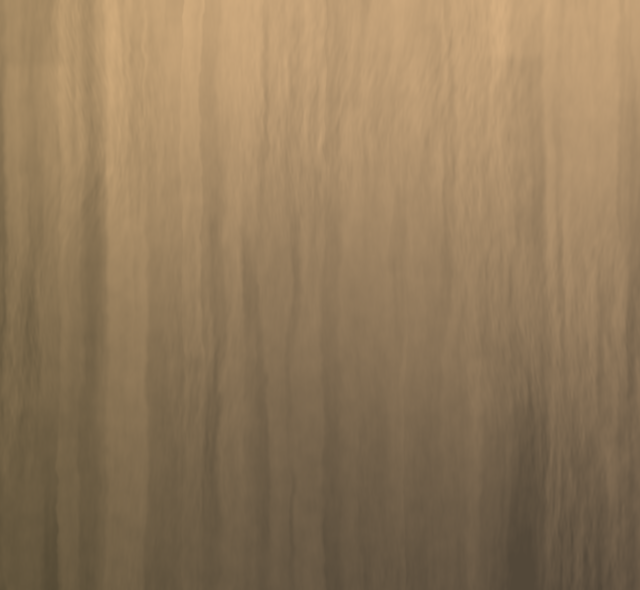
This texture is drawn by a Shadertoy shader. Its source:

```glsl
// Weathered vertical wood boards with soft grain, lit warmly from the top right.
#define BOARDS 11.0        // wide boards across the canvas
#define STRIPS 29.0        // narrow strips across the canvas
#define BOARD_TONE 0.27    // tone difference between boards
#define STRIP_TONE 0.19    // tone difference between strips
#define STREAK_DEPTH 0.13  // darkness of the long stains
#define GRAIN_DEPTH 0.17   // strength of the fine grain
#define RELIEF 0.26        // strength of the raised fibres
#define MOTTLE 0.07        // strength of the faint mottling
#define SHADE_COLOR vec3(0.385, 0.332, 0.252)
#define LIGHT_COLOR vec3(0.790, 0.652, 0.486)

float hash(vec2 p) {
    vec3 q = fract(vec3(p.xyx) * 0.1031);
    q += dot(q, q.yzx + 33.33);
    return fract((q.x + q.y) * q.z);
}

float noise(vec2 p) {
    vec2 i = floor(p), f = fract(p);
    f = f * f * (3.0 - 2.0 * f);
    return mix(mix(hash(i), hash(i + vec2(1, 0)), f.x),
               mix(hash(i + vec2(0, 1)), hash(i + vec2(1, 1)), f.x), f.y);
}

float layeredNoise(vec2 p) {
    return 0.55 * noise(p) + 0.3 * noise(p * 2.1 + 17.0) + 0.15 * noise(p * 4.3 + 41.0);
}

// Tone of one column, changing at butt joints along its length
float columnTone(float column, float y, float seed) {
    float along = y * 1.7 + 5.0 * hash(vec2(column, seed + 3.0));
    float joint = floor(along + 0.5);
    float side = smoothstep(-0.018, 0.018, along - joint);
    float piece = mix(hash(vec2(column, joint + seed)),
                      hash(vec2(column, joint + seed + 1.0)), side);
    return mix(hash(vec2(column, seed + 9.0)), piece, 0.4) - 0.5;
}

// One-dimensional cells with jittered borders of varying softness
float columns(float x, float y, float seed) {
    float k = floor(x + 0.5);
    float border = k + 0.55 * (hash(vec2(k, seed)) - 0.5);
    float softness = mix(0.04, 0.2, hash(vec2(k, seed + 5.0)));
    float side = smoothstep(-softness, softness, x - border);
    return mix(columnTone(k - 1.0, y, seed), columnTone(k, y, seed), side);
}

// Short, slightly slanted fibres
float fibres(vec2 p) {
    float slant = 0.5 * (noise(p * vec2(7.0, 4.0) + 60.0) - 0.5);
    return layeredNoise(vec2((p.x + slant * 0.12) * 62.0, p.y * 17.0));
}

void mainImage(out vec4 fragColor, in vec2 fragCoord) {
    vec2 uv = fragCoord / iResolution.xy;
    vec2 p = vec2(uv.x * iResolution.x / iResolution.y, uv.y);

    // Wavering and ragged column edges
    float waver = 0.0025 * sin(p.y * 7.0 + p.x * 9.0) + 0.0015 * sin(p.y * 19.0 - p.x * 23.0);
    float ragged = 0.010 * (layeredNoise(p * vec2(24.0, 28.0)) - 0.5);
    float x = p.x + waver + ragged;

    // Light falling off downwards and towards the left edge
    float tone = mix(uv.y, smoothstep(0.0, 1.0, uv.y), 0.5) * 0.96 + 0.02;
    tone += 0.12 * (uv.x - 0.45) * uv.y;
    tone -= 0.24 * (1.0 - smoothstep(0.0, 0.17, uv.x)) * (0.2 + 0.8 * uv.y);
    tone += 0.10 * (noise(p * vec2(3.0, 2.0) + 8.0) - 0.5);

    // Boards and strips
    float contrast = 0.7 + 0.3 * uv.y;
    tone += BOARD_TONE * contrast * columns(x * BOARDS, p.y, 20.0);
    tone += STRIP_TONE * contrast * columns(x * STRIPS, p.y, 70.0);

    // Long dark stains
    float stain = layeredNoise(vec2(x * 34.0, p.y * 1.8) + 30.0);
    tone -= STREAK_DEPTH * contrast * smoothstep(0.56, 0.84, stain);

    // Fine parallel grain, stronger in patches
    float patches = smoothstep(0.4, 0.8, noise(p * vec2(6.0, 2.5) + 90.0));
    float grain = layeredNoise(vec2(x * 58.0, p.y * 4.5) + 11.0) - 0.5;
    tone += GRAIN_DEPTH * (0.4 + patches) * grain;

    // Raised fibres lit from one side, plus faint mottling
    float bump = fibres(p) - fibres(p + vec2(0.004, -0.003));
    tone += RELIEF * (0.3 + 0.8 * patches) * bump;
    tone += MOTTLE * (layeredNoise(p * vec2(60.0, 42.0)) - 0.5);

    // Warm wood colour, browner at left and greyer at lower right
    vec3 color = mix(SHADE_COLOR, LIGHT_COLOR, clamp(tone, -0.15, 1.1));
    color.b -= 0.014 * (1.0 - smoothstep(0.0, 0.5, uv.x));
    color += vec3(0.003, -0.002, 0.009) * uv.x * (1.0 - uv.y);
    fragColor = vec4(color, 1.0);
}
```
